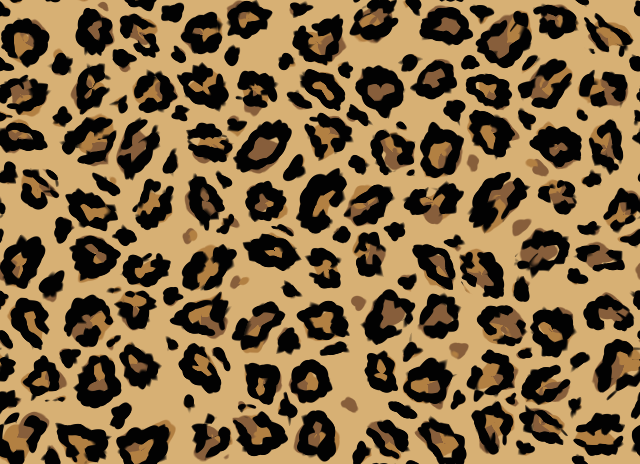
Reproduce this pattern procedurally as a WebGL 2 fragment shader.

```glsl
#version 300 es
precision highp float;
// Seamless leopard print: lumpy black rosettes and small spots with ochre and brown patches on tan.

uniform vec2 u_resolution;
out vec4 fragColor;

const float TAU = 6.28319;
const vec2 GRID = vec2(11.0, 8.0); // rosettes across and up, whole so it tiles

vec4 hash4(vec2 c, float seed) {
    vec4 h = fract((c.xyxy + seed) * vec4(0.1031, 0.1030, 0.0973, 0.1099));
    h += dot(h, h.wzxy + 33.33);
    return fract((h.xxyz + h.yzzw) * h.zywx);
}

vec2 direction(float angle) {
    return vec2(cos(angle), sin(angle));
}

float smoothMax(float a, float b, float k) {
    float h = max(k - abs(a - b), 0.0) / k;
    return max(a, b) + 0.25 * h * h * k;
}

// Centre (xy) and radius (z): rosettes sit mid-cell, small spots at cell corners
vec3 spotSite(vec2 cell, float small) {
    vec4 h = hash4(mod(cell, GRID), 3.7 + 19.3 * small);
    vec2 centre = cell + 0.5 * (1.0 - small) + 0.36 * (h.xy - 0.5);
    return vec3(centre, small > 0.5 ? mix(0.11, 0.20, h.z) : mix(0.33, 0.45, h.z));
}

float spotPower(vec2 p, vec3 site) {
    vec2 d = p - site.xy;
    return dot(d, d) - site.z * site.z;
}

// Wrapped cellular noise: distance to the nearest point
float cellular(vec2 p, float density) {
    p *= density;
    float nearest = 9.0;
    for (int i = 0; i < 9; i++) {
        vec2 cell = floor(p) + vec2(i % 3 - 1, i / 3 - 1);
        vec2 point = cell + hash4(mod(cell, GRID * density), 7.9).xy;
        nearest = min(nearest, distance(p, point));
    }
    return nearest;
}

// Straight break in a rosette, from its middle outward
float gap(vec2 q, float angle, float width) {
    vec2 d = direction(angle);
    return length(q - d * clamp(dot(q, d), 0.0, 1.4)) - width;
}

void main() {
    vec2 uv = gl_FragCoord.xy / u_resolution;
    float soft = GRID.y / u_resolution.y;

    // Gentle periodic warp breaks up the grid
    vec2 p = uv * GRID;
    p += 0.11 * sin(TAU * (uv.yx * vec2(3.0, 4.0) + uv * vec2(1.0, 2.0)) + vec2(0.6, 2.1));

    // Spot that owns this place
    vec2 owner = vec2(0.0);
    vec3 site = vec3(0.0);
    float small = 0.0, best = 9.0;
    for (int i = 0; i < 18; i++) {
        vec2 cell = floor(p) + vec2(i % 3 - 1, i / 3 % 3 - 1);
        float kind = float(i / 9);
        vec3 s = spotSite(cell, kind);
        float power = spotPower(p, s);
        if (power < best) { best = power; site = s; owner = cell; small = kind; }
    }

    // Distance to the border with neighbouring spots
    float border = 9.0;
    for (int i = 0; i < 18; i++) {
        vec2 cell = floor(p) + vec2(i % 3 - 1, i / 3 % 3 - 1);
        vec3 s = spotSite(cell, float(i / 9));
        float apart = distance(s.xy, site.xy);
        if (apart > 0.001) border = min(border, (spotPower(p, s) - best) / (2.0 * apart));
    }

    // Local frame, in spot radii
    vec2 id = mod(owner, GRID);
    vec4 form = hash4(id, 41.3 + 11.7 * small);
    vec4 breaks = hash4(id, 67.1 + 13.9 * small);
    vec4 tint = hash4(id, 95.9 + 17.3 * small);
    vec2 turn = direction(TAU * form.x);
    vec2 q = mat2(turn.x, -turn.y, turn.y, turn.x) * (p - site.xy) / site.z;
    float stretch = mix(1.0, 1.32, form.y);
    float theta = atan(q.y, q.x);
    float wobble = 0.08 * sin(2.0 * theta + TAU * form.z) + 0.09 * sin(3.0 * theta + TAU * form.w);
    float lumps = 0.13 * (cellular(p, 5.0) - 0.47);

    // Black shape: outline, less the hole and the breaks
    float black = (length(q * vec2(1.0 / stretch, stretch)) - 1.0 - wobble) * site.z;
    black = smoothMax(black, 0.08 - border, 0.07);
    if (small < 0.5) {
        vec2 holeCentre = 0.2 * (breaks.xy - 0.5);
        float hole = length((q - holeCentre) * vec2(0.8, 1.2)) - mix(0.26, 0.5, form.z) - wobble;
        float firstAngle = TAU * breaks.z;
        if (breaks.w < 0.6) hole = min(hole, gap(q, firstAngle, 0.17));
        if (breaks.w < 0.38) hole = min(hole, gap(q, firstAngle + 2.0 + 2.2 * breaks.x, 0.16));
        black = smoothMax(black, -hole * site.z, 0.06);
    } else if (breaks.w < 0.18) {
        black = 1.0; // a few small spots stay plain brown
    }
    black += lumps;

    // Coloured patches: one behind the middle, one spilling over the side
    float keepOut = 0.055 - border;
    vec2 innerCentre = 0.25 * direction(TAU * tint.x);
    vec2 outerCentre = mix(0.65, 0.85, small) * direction(TAU * tint.y);
    float inner = (length(q - innerCentre) - 0.74 - wobble) * site.z;
    float outer = (length(q - outerCentre) - 0.52 - wobble) * site.z;
    inner = smoothMax(inner, keepOut, 0.05) + 0.4 * lumps;
    outer = smoothMax(outer, keepOut, 0.05) + 0.4 * lumps;
    if (tint.w > mix(0.7, 0.45, small)) outer = 1.0;

    vec3 ochre = vec3(0.70, 0.50, 0.26);
    vec3 brown = vec3(0.53, 0.37, 0.23);
    float innerBrown = max(step(0.62, tint.z), small * step(breaks.w, 0.18));
    vec3 colour = vec3(0.845, 0.69, 0.455);
    colour = mix(colour, mix(ochre, brown, innerBrown), smoothstep(soft, -soft, inner));
    colour = mix(colour, mix(brown, ochre, innerBrown), smoothstep(soft, -soft, outer));
    colour = mix(colour, vec3(0.008), smoothstep(soft, -soft, black));
    fragColor = vec4(colour, 1.0);
}
```
